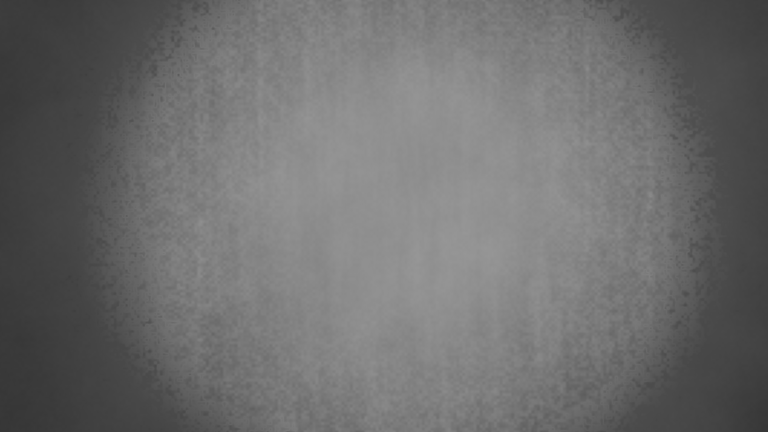
Write a Shadertoy shader that draws this background.

```glsl
// A worn grey plaster wall: a pale oval patch inside a dark vignette.
// An elliptical distance sets the tone; layered value noise frays the rim
// and adds clouds, grain and faint vertical scratches.

const vec2 PATCH_CENTER = vec2(0.53, 0.52);   // in canvas fractions
const vec2 PATCH_RADIUS = vec2(0.41, 0.70);
const float PATCH_LIGHT = 0.568;
const float PATCH_FALLOFF = 0.21;
const float RIM_DARK = 0.295;
const float CORNER_DARK = 0.225;
const float CLOUD_AMOUNT = 0.075;
const float GRAIN_AMOUNT = 0.11;
const float GRAIN_SCALE = 150.0;              // cells per canvas height
const float FRAY_AMOUNT = 0.24;
const float SCRATCH_LIGHT = 0.045;
const int SCRATCH_COUNT = 4;

// Each scratch: x position, y center, half length
const vec3 SCRATCHES[SCRATCH_COUNT] = vec3[SCRATCH_COUNT](
    vec3(0.260, 0.45, 0.38), vec3(0.340, 0.78, 0.30),
    vec3(0.764, 0.66, 0.36), vec3(0.846, 0.52, 0.34));

float hash(vec2 p) {
    return fract(sin(dot(p, vec2(127.1, 311.7))) * 43758.55);
}

float valueNoise(vec2 p) {
    vec2 cell = floor(p);
    vec2 f = fract(p);
    f = f * f * (3.0 - 2.0 * f);
    float low = mix(hash(cell), hash(cell + vec2(1.0, 0.0)), f.x);
    float high = mix(hash(cell + vec2(0.0, 1.0)), hash(cell + 1.0), f.x);
    return mix(low, high, f.y);
}

// Fractal noise, centered on zero
float fbm(vec2 p) {
    float sum = 0.0;
    float weight = 0.5;
    for (int i = 0; i < 5; i++) {
        sum += weight * (valueNoise(p) - 0.5);
        p = mat2(0.8, 0.6, -0.6, 0.8) * p * 2.03 + 17.3;
        weight *= 0.5;
    }
    return sum;
}

// Thin pale vertical marks, broken up along their length
float scratches(vec2 uv) {
    float sum = 0.0;
    for (int i = 0; i < SCRATCH_COUNT; i++) {
        vec3 s = SCRATCHES[i];
        float wobble = 0.004 * (valueNoise(vec2(uv.y * 12.0, s.x * 90.0)) - 0.5);
        float across = (uv.x - s.x + wobble) / 0.004;
        float along = 1.0 - smoothstep(0.5, 1.0, abs(uv.y - s.y) / s.z);
        float breaks = valueNoise(vec2(s.x * 70.0, uv.y * 25.0));
        sum += exp(-across * across) * along * breaks;
    }
    return sum;
}

void mainImage(out vec4 fragColor, in vec2 fragCoord) {
    vec2 uv = fragCoord / iResolution.xy;
    vec2 p = fragCoord / iResolution.y;

    // Broad and fine texture layers
    float clouds = fbm(p * 5.0 + 3.0);
    float grain = valueNoise(p * GRAIN_SCALE) - 0.5;
    float grit = valueNoise(p * GRAIN_SCALE * 0.5 + 41.0) - 0.5;
    float speckle = 0.6 * grain + 0.4 * grit;
    float brushed = fbm(p * vec2(28.0, 5.0) + 9.0);

    // Oval patch with a frayed rim
    float d = length((uv - PATCH_CENTER) / PATCH_RADIUS);
    float frayed = d + FRAY_AMOUNT * speckle + 0.16 * clouds;
    float coverage = 1.0 - smoothstep(0.87, 1.05, frayed);

    // Lit plaster: clouds everywhere, grain growing toward the rim
    float roughness = mix(0.16, 1.0, smoothstep(0.25, 0.95, d));
    float plaster = PATCH_LIGHT - PATCH_FALLOFF * pow(d, 2.5);
    plaster += CLOUD_AMOUNT * clouds + 0.05 * brushed;
    plaster += GRAIN_AMOUNT * roughness * speckle;
    plaster += SCRATCH_LIGHT * scratches(uv);

    // Dark surround, smoother than the patch
    float surround = mix(RIM_DARK, CORNER_DARK, smoothstep(0.95, 1.42, d));
    surround += 0.05 * clouds + 0.012 * speckle;

    float tone = mix(surround, plaster, coverage);
    fragColor = vec4(vec3(tone), 1.0);
}
```
